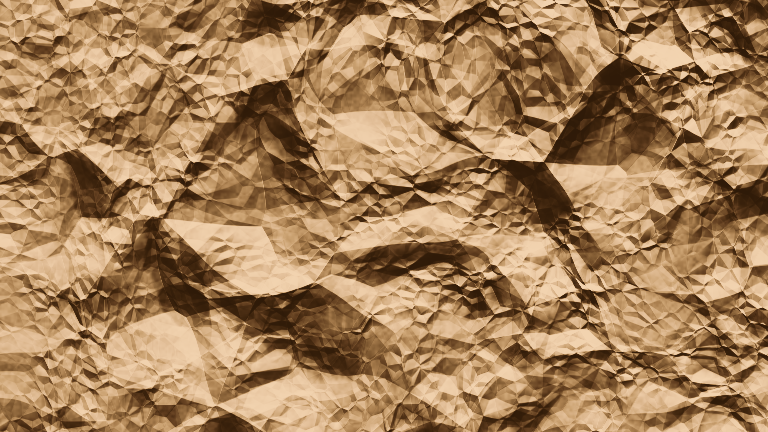
This texture is drawn by a Shadertoy shader. Its source:

```glsl
// Crumpled brown kraft paper under a low raking light from above.

const vec2 LIGHT_DIR = vec2(0.2, 0.98);
const vec2 SIDE_DIR = vec2(0.98, -0.2);
const mat2 TURN = mat2(0.8, 0.6, -0.6, 0.8);

float hash(vec2 p) {
    return fract(sin(dot(p, vec2(127.1, 311.7))) * 43758.5453);
}

vec2 hash2(vec2 p) {
    return vec2(hash(p), hash(p + 57.3));
}

float noise(vec2 p) {
    vec2 cell = floor(p), f = fract(p);
    f = f * f * (3.0 - 2.0 * f);
    float low = mix(hash(cell), hash(cell + vec2(1, 0)), f.x);
    float high = mix(hash(cell + vec2(0, 1)), hash(cell + vec2(1, 1)), f.x);
    return mix(low, high, f.y);
}

vec2 warp(vec2 p, float scale, float amount) {
    vec2 q = p * scale;
    return p + amount * (vec2(noise(q + 3.7), noise(q + 19.1)) - 0.5);
}

// Difference of squared cell distances: flat facets that meet in sharp creases
float facets(vec2 p) {
    vec2 cell = floor(p);
    float nearest = 9.0, second = 9.0;
    for (int y = -1; y <= 1; y++) {
        for (int x = -1; x <= 1; x++) {
            vec2 id = cell + vec2(x, y);
            vec2 toSeed = id + 0.1 + 0.8 * hash2(id) - p;
            float d = dot(toSeed, toSeed);
            second = min(second, max(nearest, d));
            nearest = min(nearest, d);
        }
    }
    return second - nearest;
}

// Long folds running down to the right
float longFolds(vec2 p) {
    vec2 q = vec2(p.x + p.y, p.x - p.y) * vec2(2.3, 1.3);
    return -abs(noise(q + 12.0) - 0.5);
}

// Folds plus facets of shrinking size, the small ones crowding at large creases
float paperHeight(vec2 p, int octaves) {
    float roughness = mix(0.85, 1.35, smoothstep(0.9, 2.3, p.x + 0.7 * p.y));
    vec2 q = warp(warp(p, 3.0, 0.10), 9.0, 0.025);
    float height = 0.10 * longFolds(q);
    float frequency = 3.4, slope = 0.23, crowding = 1.0;
    for (int i = 0; i < octaves; i++) {
        q = TURN * q + 7.31;
        float ridge = 1.7 * noise(q * frequency * 0.6 + 31.0) - 0.3;
        float facet = facets(q * frequency);
        height -= ridge * crowding * slope / frequency * facet;
        crowding *= mix(1.3, 0.75, min(facet, 1.0));
        frequency *= 2.05;
        slope *= 0.85;
    }
    return height * roughness;
}

// March towards the light and keep the highest blocker
float castShadow(vec2 p, float rise) {
    float base = paperHeight(p, 3), block = 0.0;
    for (int i = 1; i <= 8; i++) {
        float reach = 0.014 * float(i);
        float above = paperHeight(p + LIGHT_DIR * reach, 3) - base;
        block = max(block, above - reach * rise);
    }
    return smoothstep(0.0, 0.012, block);
}

vec3 blend(vec3 from, vec3 to, float start, float end, float tone) {
    return mix(from, to, clamp((tone - start) / (end - start), 0.0, 1.0));
}

vec3 paperColor(float tone) {
    vec3 color = vec3(0.18, 0.10, 0.03);
    color = blend(color, vec3(0.24, 0.14, 0.05), 0.00, 0.03, tone);
    color = blend(color, vec3(0.38, 0.24, 0.12), 0.03, 0.12, tone);
    color = blend(color, vec3(0.51, 0.36, 0.20), 0.12, 0.265, tone);
    color = blend(color, vec3(0.67, 0.50, 0.31), 0.265, 0.455, tone);
    color = blend(color, vec3(0.80, 0.64, 0.45), 0.455, 0.675, tone);
    color = blend(color, vec3(0.89, 0.75, 0.60), 0.675, 0.89, tone);
    return blend(color, vec3(0.95, 0.83, 0.69), 0.89, 1.0, tone);
}

void mainImage(out vec4 fragColor, in vec2 fragCoord) {
    vec2 p = fragCoord / iResolution.y;

    // Slopes towards the light and across it
    float span = 0.0025, here = paperHeight(p, 4);
    float facing = (here - paperHeight(p + LIGHT_DIR * span, 4)) / span;
    float across = (here - paperHeight(p + SIDE_DIR * span, 4)) / span;

    // Light, cast shadow and fibre grain
    float light = 4.4 * facing - 1.8 * abs(across) - 0.9 * across + 0.8;
    light -= 1.4 * castShadow(p, 0.3);
    light -= 0.7 * smoothstep(1.0, 1.7, p.x) * smoothstep(0.3, 0.8, p.y);
    light += 0.7 * (noise(p * 140.0) - 0.5) + 0.3 * (noise(p * 60.0) - 0.5);

    float tone = 1.0 / (1.0 + exp(-light));
    fragColor = vec4(paperColor(tone), 1.0);
}
```
